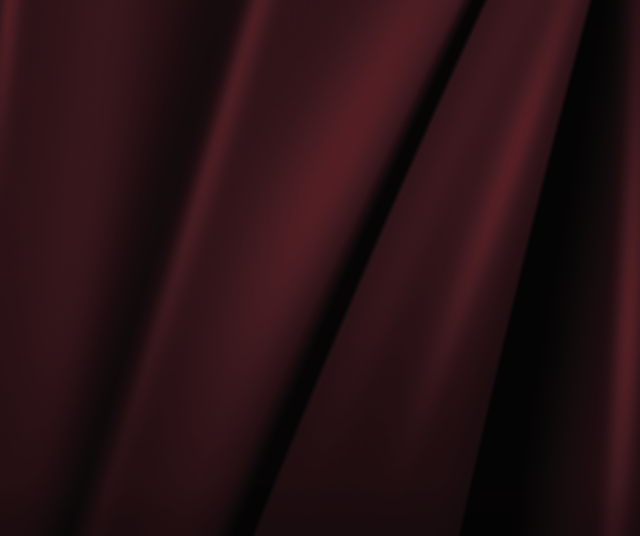
Reproduce this texture procedurally as a Shadertoy shader.

```glsl
// Dark wine-red satin drapery: four slanted folds split by deep shadow seams.
#define SHEEN_TINT vec3(1.0, 0.355, 0.41)
#define CLOTH_TINT vec3(1.0, 0.41, 0.50)
#define SHADOW_TINT vec3(1.0, 0.72, 0.76)
#define EXPOSURE 1.0
#define EDGE_SOFT 0.0035
#define GRAIN 0.006
#define GRAIN_CELLS 260.0

float hash(vec2 p) {
    return fract(sin(dot(p, vec2(127.1, 311.7))) * 43758.5453);
}

float noise(vec2 p) {
    vec2 i = floor(p), f = fract(p);
    f = f * f * (3.0 - 2.0 * f);
    return mix(mix(hash(i), hash(i + vec2(1, 0)), f.x),
               mix(hash(i + vec2(0, 1)), hash(i + vec2(1, 1)), f.x), f.y);
}

// Horizontal position of a slightly bent crease at height v
float crease(float v, float base, float slope, float bend) {
    return base + v * (slope + bend * v);
}

// Bell with separate widths on the left and right
float lobe(float d, float leftWidth, float rightWidth) {
    float t = d / (d < 0.0 ? leftWidth : rightWidth);
    return exp(-t * t);
}

float leftFold(vec2 p, float seam) {
    float light = mix(0.135, 0.172, smoothstep(0.0, 0.65, p.y));
    light += 0.045 * lobe(p.x - crease(p.y, 0.07, 0.10, 0.0), 0.07, 0.06)
           * smoothstep(-0.1, 0.45, p.y);
    light += 0.13 * lobe(p.x - crease(p.y, -0.065, 0.08, 0.0), 0.012, 0.018)
           * smoothstep(0.55, 1.0, p.y);
    // Shadow gathering toward the seam
    float d = p.x - seam + 0.032 + 0.022 * p.y;
    float depth = mix(0.68, 0.50, p.y);
    return light * (1.0 - depth * lobe(d, 0.055 + 0.025 * p.y, 0.12));
}

float broadFold(vec2 p, float leftSeam, float rightSeam) {
    float light = mix(0.125, 0.185, smoothstep(0.0, 0.7, p.y));
    float rim = mix(0.025, 0.115, smoothstep(0.1, 0.85, p.y));
    light += rim * lobe(p.x - leftSeam, 0.018, 0.023);
    // Wide satin glow
    float d = p.x - crease(p.y, 0.30, 0.24, 0.15);
    float glow = mix(0.035, 0.15, smoothstep(0.0, 0.75, p.y));
    light += glow * lobe(d, 0.095, 0.075);
    // Roll-off into the right seam
    float gap = rightSeam - p.x;
    float shadowWidth = mix(0.040, 0.024, p.y);
    light *= mix(0.62, 1.0, smoothstep(0.0, 0.13, gap));
    return mix(0.022, light, smoothstep(shadowWidth * 0.6, shadowWidth * 1.75, gap));
}

float narrowFold(vec2 p, float leftSeam, float rightSeam) {
    float light = mix(0.118, 0.180, smoothstep(0.0, 0.75, p.y));
    light += 0.045 * lobe(p.x - leftSeam - 0.055, 0.04, 0.035)
           * smoothstep(0.0, 0.5, p.y);
    // Bright diagonal ridge with a soft halo
    float d = p.x - crease(p.y, 0.59, 0.30, 0.0);
    float strength = smoothstep(0.0, 0.65, p.y) * mix(1.0, 0.72, smoothstep(0.75, 1.0, p.y));
    light += strength * (0.095 * lobe(d, 0.024, 0.020) + 0.055 * lobe(d, 0.06, 0.045));
    return light * mix(0.82, 1.0, smoothstep(0.0, 0.05, rightSeam - p.x));
}

float rightFold(vec2 p, float seam) {
    float gap = p.x - seam;
    float start = mix(0.075, 0.015, p.y);
    float light = mix(0.020, 0.118, smoothstep(start, start + 0.13, gap));
    // Glossy fold near the border
    float d = p.x - crease(p.y, 0.957, 0.08, -0.04);
    float strength = mix(0.09, 0.20, lobe(p.y - 0.38, 0.25, 0.35));
    return light + strength * lobe(d, 0.021, 0.024);
}

void mainImage(out vec4 fragColor, in vec2 fragCoord) {
    vec2 p = fragCoord / iResolution.xy;

    // Seams, left to right
    float seamA = crease(p.y, 0.145, 0.272, -0.012);
    float seamB = crease(p.y, 0.395, 0.335, 0.028);
    float seamC = crease(p.y, 0.716, 0.185, 0.021);

    // Overlap the folds
    float light = leftFold(p, seamA);
    light = mix(light, broadFold(p, seamA, seamB),
                smoothstep(-0.045, 0.005, p.x - seamA));
    light = mix(light, narrowFold(p, seamB, seamC),
                smoothstep(-EDGE_SOFT, EDGE_SOFT * 2.0, p.x - seamB));
    light = mix(light, rightFold(p, seamC),
                smoothstep(-EDGE_SOFT, EDGE_SOFT * 1.5, p.x - seamC));

    // Fine weave and darker lower hem
    vec2 weave = p * vec2(iResolution.x / iResolution.y, 1.0) * GRAIN_CELLS;
    light += GRAIN * (noise(weave) - 0.5) * smoothstep(0.02, 0.2, light);
    light *= mix(0.82, 1.0, smoothstep(0.0, 0.12, p.y)) * EXPOSURE;

    // Neutral shadows, wine midtones, redder sheen
    vec3 tint = mix(SHADOW_TINT, CLOTH_TINT, smoothstep(0.015, 0.13, light));
    tint = mix(tint, SHEEN_TINT, smoothstep(0.22, 0.36, light));
    fragColor = vec4(max(light, 0.0) * tint, 1.0);
}
```
